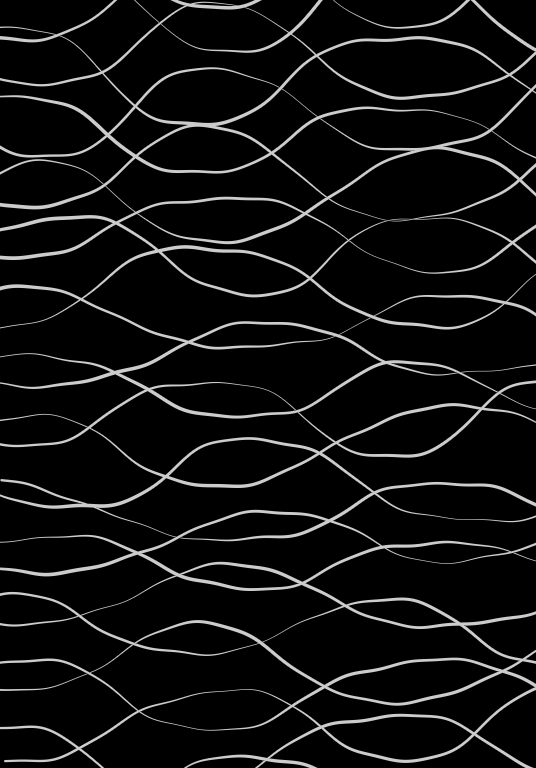
Give the GLSL for this pattern, as a WebGL 1 fragment shader.

```glsl
precision highp float;
uniform vec2 u_resolution;

const float TAU = 6.2831853;
const vec3 BACKGROUND = vec3(0.0);
const vec3 STROKE_COLOR = vec3(0.8);
const float LINE_SPACING = 0.04;
const int LINE_COUNT = 30;          // includes spare lines beyond both edges
const float FIRST_LINE = -2.0;
const float CREST_X = 0.04;         // where the first crests sit
const vec2 WAVELENGTH = vec2(0.46, 0.58);
const vec2 AMPLITUDE = vec2(0.034, 0.052);
const float TOP_SWELL = 0.018;      // extra amplitude towards the top
const float PHASE_JITTER = 1.3;
const float CREST_FLATNESS = 0.85;
const vec2 HALF_WIDTH = vec2(0.0004, 0.0026);
const vec2 LEFT_INSET = vec2(-0.012, 0.007);

float hash(float n) {
  return fract(sin(n * 12.9898 + 4.1) * 4375.85);
}

// Sine with flattened crests and straighter flanks, still within -1 to 1
float flatWave(float phase) {
  float s = cos(phase);
  float k = CREST_FLATNESS * CREST_FLATNESS;
  return s * sqrt((1.0 + k) / (1.0 + k * s * s));
}

// Height of a line: main swing, slow wander and small hand-drawn kinks
float lineHeight(float x, float id) {
  float base = (id + 0.5) * LINE_SPACING;
  float wavelength = mix(WAVELENGTH.x, WAVELENGTH.y, hash(id + 11.0));
  float amplitude = mix(AMPLITUDE.x, AMPLITUDE.y, hash(id + 37.0));
  amplitude += TOP_SWELL * smoothstep(0.5, 1.0, base);
  float seed = TAU * hash(id + 53.0);
  float phase = TAU * (x - CREST_X) / wavelength + id * 0.5 * TAU;
  phase += PHASE_JITTER * (hash(id + 71.0) - 0.5) + 0.25 * sin(9.0 * x + seed);
  float wander = 0.009 * sin(5.0 * x + seed * 2.0);
  float kinks = 0.0022 * sin(38.0 * x + seed) + 0.0011 * sin(83.0 * x + seed * 3.0);
  return base + amplitude * flatWave(phase) + wander + kinks;
}

// Pen pressure swells and fades along each line
float halfWidth(float x, float id) {
  float seed = TAU * hash(id + 97.0);
  float pressure = 0.5 + 0.3 * sin(8.0 * x + seed) + 0.2 * sin(19.0 * x + seed * 2.0);
  return mix(HALF_WIDTH.x, HALF_WIDTH.y, pressure);
}

// Share of a pixel covered by a stroke, correct for hairlines too
float strokeCoverage(float dist, float radius, float pixel) {
  float outer = clamp((radius - dist) / pixel + 0.5, 0.0, 1.0);
  float inner = clamp((-radius - dist) / pixel + 0.5, 0.0, 1.0);
  return outer - inner;
}

void main() {
  float pixel = 1.0 / u_resolution.y;
  vec2 p = gl_FragCoord.xy * pixel;
  float ink = 0.0;

  for (int i = 0; i < LINE_COUNT; i++) {
    float id = float(i) + FIRST_LINE;
    float start = mix(LEFT_INSET.x, LEFT_INSET.y, hash(id + 131.0));
    float x = max(p.x, start);

    // Vertical gap corrected by slope, with a round cap at the start
    float h = lineHeight(x, id);
    float slope = (lineHeight(x + 0.001, id) - h) / 0.001;
    float gap = (p.y - h) / sqrt(1.0 + slope * slope);
    float dist = length(vec2(x - p.x, gap));
    ink = max(ink, strokeCoverage(dist, halfWidth(x, id), pixel));
  }

  gl_FragColor = vec4(mix(BACKGROUND, STROKE_COLOR, ink), 1.0);
}
```
